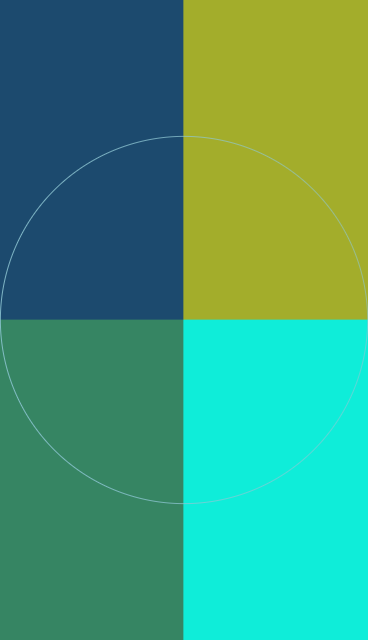
Reproduce this background procedurally as a Shadertoy shader.

```glsl
#define UPPER_LEFT vec3(0.11, 0.29, 0.43)
#define UPPER_RIGHT vec3(0.64, 0.68, 0.17)
#define LOWER_LEFT vec3(0.21, 0.52, 0.39)
#define LOWER_RIGHT vec3(0.06, 0.93, 0.85)
#define RING_COLOR vec3(0.56, 0.78, 0.83)
#define SEAM_OFFSET vec2(-0.0017, 0.001)
#define RING_RADIUS 0.499
#define RING_WIDTH 0.0024
#define RING_ALPHA_LEFT 0.85
#define RING_ALPHA_RIGHT 0.6

// Share of a pixel lying on the positive side of an edge
float coverage(float dist, float pixel) {
    return clamp(dist / pixel + 0.5, 0.0, 1.0);
}

void mainImage(out vec4 fragColor, in vec2 fragCoord) {
    // Centered coordinates, one unit per canvas width
    vec2 p = (fragCoord - 0.5 * iResolution.xy) / iResolution.x;
    float pixel = 1.0 / iResolution.x;

    // Four flat quadrants
    vec2 seam = p - SEAM_OFFSET;
    float right = coverage(seam.x, pixel);
    float upper = coverage(seam.y, pixel);
    vec3 lowerRow = mix(LOWER_LEFT, LOWER_RIGHT, right);
    vec3 upperRow = mix(UPPER_LEFT, UPPER_RIGHT, right);
    vec3 color = mix(lowerRow, upperRow, upper);

    // Hairline circle, fainter toward the right
    float ringDist = abs(length(p) - RING_RADIUS);
    float lineWidth = max(RING_WIDTH, pixel);
    float ring = coverage(0.5 * lineWidth - ringDist, pixel);
    float alpha = mix(RING_ALPHA_LEFT, RING_ALPHA_RIGHT, smoothstep(-0.5, 0.5, p.x));
    color = mix(color, RING_COLOR, ring * alpha);

    fragColor = vec4(color, 1.0);
}
```
